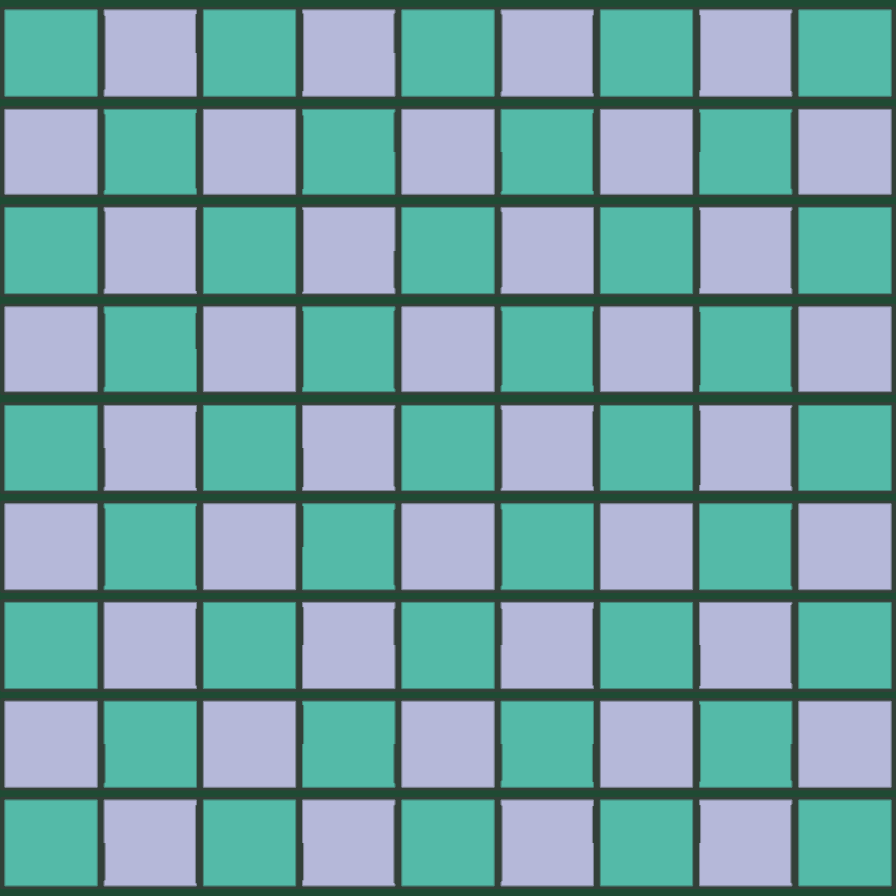
A WebGL 2 fragment shader for this pattern:

```glsl
#version 300 es
precision highp float;

uniform vec2 u_resolution;
out vec4 fragColor;

float hash(vec2 p) {
    vec3 q = fract(p.xyx * vec3(0.1031, 0.1030, 0.0973));
    q += dot(q, q.yzx + 33.33);
    return fract((q.x + q.y) * q.z);
}

float roundedBox(vec2 p, vec2 halfSize, float radius) {
    vec2 q = abs(p) - halfSize + radius;
    return length(max(q, 0.0)) + min(max(q.x, q.y), 0.0) - radius;
}

// Coverage of a shape, softened over one pixel
float fill(float d, float pixel) {
    return 1.0 - smoothstep(-0.5 * pixel, 0.5 * pixel, d);
}

void main() {
    vec2 uv = gl_FragCoord.xy / u_resolution;
    float pixel = 1.0 / min(u_resolution.x, u_resolution.y);

    // Nine by nine cells, centred on the canvas
    vec2 pitch = vec2(0.11076, 0.1102);
    vec2 cell = clamp(floor((uv - 0.5) / pitch + 0.5), -4.0, 4.0);
    vec2 p = uv - 0.5 - cell * pitch;

    // Slightly uneven heights by row
    vec2 halfSize = vec2(0.0522, 0.0486);
    halfSize.y += 0.0012 * (hash(vec2(cell.y + 20.0, 7.0)) - 0.5);

    // Worn sides on every other column leave small lips at the corners
    float wornColumn = mod(cell.x, 2.0);
    vec2 corner = cell * 2.0 + step(0.0, p) + 40.0;
    float lip = 0.003 + 0.005 * hash(corner);
    float worn = wornColumn * step(0.25, hash(corner.yx + 11.0));
    float middle = 1.0 - smoothstep(-0.001, 0.001, abs(p.y) - halfSize.y + lip);
    vec2 wornSize = halfSize - vec2(0.0012 * worn * middle, 0.0);

    float tile = roundedBox(p, wornSize, 0.0015);
    float rim = roundedBox(p, halfSize + vec2(0.0045, 0.0029), 0.002);

    vec3 ground = vec3(0.12, 0.29, 0.20);
    vec3 charcoal = vec3(0.20, 0.25, 0.22);
    vec3 teal = vec3(0.33, 0.73, 0.66);
    vec3 lavender = vec3(0.71, 0.72, 0.85);

    // Checkerboard tiles with a thin dulled border
    vec3 tileColor = mix(teal, lavender, mod(cell.x + cell.y, 2.0));
    vec3 borderColor = mix(tileColor, charcoal, 0.42);

    vec3 color = mix(ground, charcoal, fill(rim, pixel));
    color = mix(color, borderColor, fill(tile, pixel));
    color = mix(color, tileColor, fill(tile + 0.0013, pixel));
    fragColor = vec4(color, 1.0);
}
```
